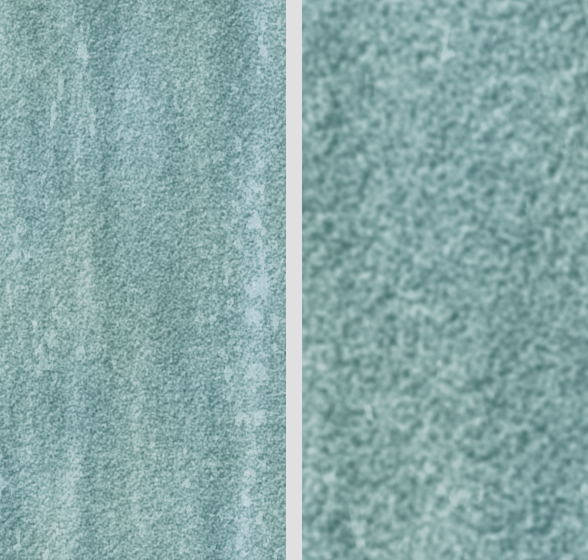
Left, the full canvas; right, a detail of the centre.
Give the GLSL for this texture, as a Shadertoy shader.

```glsl
const vec3 DEEP_TEAL = vec3(0.415, 0.557, 0.557);
const vec3 PALE_AQUA = vec3(0.720, 0.803, 0.810);
const vec3 MID_TINT = vec3(-0.003, 0.012, 0.009);    // fresher middle tones
const vec3 HUE_SHIFT = vec3(-0.012, -0.002, 0.016);  // green to blue drift
const float BASE_TONE = 0.405;
const float STREAK = 0.37;
const float CLOUD = 0.20;
const float MOTTLE = 0.30;
const float GRAIN = 0.58;
const float RELIEF = 0.50;
const float FLAKE = 0.44;
const float GRAIN_SCALE = 185.0;
const float PIT_SCALE = 95.0;
const vec2 LIGHT_STEP = vec2(-0.0022, 0.0030);
const mat2 TURN = mat2(0.8, 0.6, -0.6, 0.8);

// Integer hash to a unit gradient
vec2 gradientAt(vec2 cell) {
    uvec2 q = uvec2(ivec2(cell)) * uvec2(1597u, 3571u);
    uint n = (q.x ^ (q.y << 7)) * 747797u + q.y;
    n = (n ^ (n >> 15)) * 73244475u;
    n = (n ^ (n >> 13)) * 73244475u;
    float angle = float((n >> 8) & 65535u) * 6.28318 / 65536.0;
    return vec2(cos(angle), sin(angle));
}

float gradientNoise(vec2 p) {
    vec2 i = floor(p), f = p - i;
    vec2 u = f * f * f * (f * (f * 6.0 - 15.0) + 10.0);
    vec2 e = vec2(1.0, 0.0);
    float a = dot(gradientAt(i), f);
    float b = dot(gradientAt(i + e.xy), f - e.xy);
    float c = dot(gradientAt(i + e.yx), f - e.yx);
    float d = dot(gradientAt(i + e.xx), f - e.xx);
    return mix(mix(a, b, u.x), mix(c, d, u.x), u.y);
}

float fbm(vec2 p, int octaves) {
    float sum = 0.0, amp = 1.0;
    for (int i = 0; i < octaves; i++) {
        sum += amp * gradientNoise(p);
        p = TURN * p * 2.03 + 17.3;
        amp *= 0.5;
    }
    return sum;
}

// Octaves kept upright so the features stay long and vertical
float streakNoise(vec2 p) {
    float sum = 0.0, amp = 1.0;
    for (int i = 0; i < 4; i++) {
        sum += amp * gradientNoise(p);
        p = p * vec2(2.1, 2.4) + vec2(9.7, 31.4);
        amp *= 0.6;
    }
    return sum;
}

float band(float x, float centre, float width) {
    float d = (x - centre) / width;
    return exp(-d * d);
}

void mainImage(out vec4 fragColor, in vec2 fragCoord) {
    vec2 p = fragCoord / iResolution.y;
    float across = fragCoord.x / iResolution.x;

    // Slightly ragged copy of the plane for the vertical features
    vec2 ragged = p + 0.008 * vec2(fbm(p * 32.0 + 3.1, 4), fbm(p * 32.0 + 51.7, 4));
    float leftness = 1.0 - smoothstep(0.25, 0.65, across);

    // Large tones: long streaks and soft clouds
    float streaks = streakNoise(ragged * vec2(17.0, 1.8) + vec2(4.3, 8.6));
    float clouds = fbm(p * vec2(7.0, 4.0) + 22.4, 3);
    float tone = BASE_TONE + STREAK * mix(0.45, 1.25, leftness) * streaks + CLOUD * clouds;

    // Pale vein on the right with a darker flank, fainter broken one on the left
    float wander = 0.024 * gradientNoise(vec2(3.7, p.y * 4.3));
    float veinX = mix(0.432, 0.470, p.y) + wander;
    float presence = smoothstep(-0.45, 0.35, fbm(p * vec2(5.0, 7.0) + 71.2, 2));
    float core = band(ragged.x, veinX, 0.010) * presence;
    float halo = band(ragged.x, veinX + 0.006, 0.030);
    float flank = band(ragged.x, veinX - 0.055, 0.026);
    float leftVein = band(ragged.x, 0.13 - wander, 0.020)
        * smoothstep(-0.1, 0.4, gradientNoise(vec2(1.3, p.y * 5.0 + 2.6)));
    tone += 0.22 * core + 0.14 * halo - 0.14 * flank + 0.20 * leftVein;

    // Crisp pale flakes, gathered along the veins and in the streaks
    float patches = fbm(p * vec2(46.0, 34.0) + 6.9, 4);
    float dashes = streakNoise(ragged * vec2(30.0, 4.5) + 41.8);
    float gather = 0.26 * halo + 0.16 * core + 0.28 * leftVein + 0.12 * flank + 0.25 * clouds;
    float field = mix(patches, 0.65 * patches + 0.8 * dashes, leftness) + gather;
    float flakes = smoothstep(0.40, 0.64, field);
    float rim = smoothstep(0.24, 0.36, field) * (1.0 - smoothstep(0.36, 0.46, field));
    tone += FLAKE * flakes - 0.07 * rim;

    // Mottling, lit pits and fine grain
    float mottle = fbm(p * vec2(50.0, 42.0) + 13.6, 3);
    vec2 pit = p * PIT_SCALE + 5.2;
    float relief = fbm(pit, 2) - fbm(pit + LIGHT_STEP * PIT_SCALE, 2);
    float grain = gradientNoise(TURN * p * GRAIN_SCALE)
        + 0.6 * gradientNoise(TURN * TURN * p * GRAIN_SCALE * 1.35 + 37.5);
    tone += MOTTLE * mottle + (RELIEF * relief + GRAIN * grain) * (1.0 - 0.3 * flakes);

    // Colour ramp, softened at the bright end
    tone = tone > 0.9 ? 0.9 + 0.5 * (tone - 0.9) : max(tone, -0.4);
    vec3 colour = mix(DEEP_TEAL, PALE_AQUA, tone);
    float middle = clamp(tone, 0.0, 1.0);
    colour += MID_TINT * 4.0 * middle * (1.0 - middle);
    float drift = fbm(p * vec2(6.0, 3.0) + 88.1, 2) + 0.7 * halo;
    colour += HUE_SHIFT * drift;
    fragColor = vec4(clamp(colour, 0.0, 1.0), 1.0);
}
```
